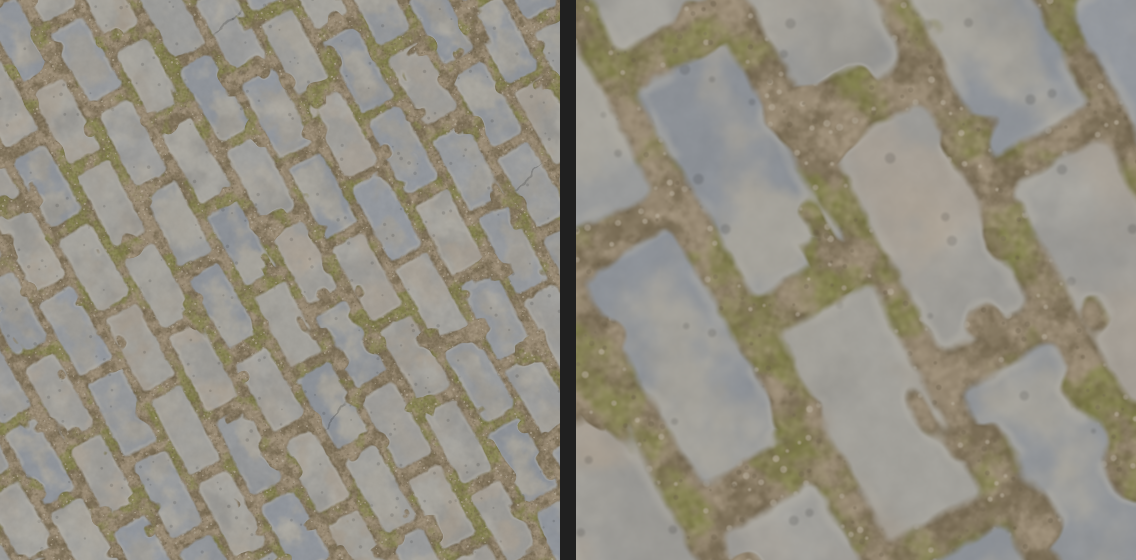
Left, the full canvas; right, a detail of the centre.
This texture is drawn by a WebGL 2 fragment shader. Its source:

```glsl
#version 300 es
precision highp float;
// Weathered grey paving bricks in a tilted running bond with mossy earth joints.
uniform vec2 u_resolution;
out vec4 outColor;

const float COURSE_WIDTH = 0.0838;          // joint to joint, in canvas units
const float TILT = 0.509;                   // radians
const vec2 ANCHOR = vec2(0.544, 0.5365);    // centre of one brick
const float BRICK_PITCH = 2.0;              // lengthwise, in course widths
const vec2 HALF_BRICK = vec2(0.387, 0.868);
const float CORNER_RADIUS = 0.06;
const float EDGE_SOFTNESS = 0.035;

const vec3 STONE_LIGHT = vec3(0.665, 0.655, 0.625);
const vec3 STONE_GREY = vec3(0.595, 0.588, 0.568);
const vec3 STONE_WARM = vec3(0.655, 0.612, 0.555);
const vec3 STONE_COOL = vec3(0.550, 0.572, 0.605);
const vec3 STONE_RIM = vec3(0.700, 0.685, 0.645);
const vec3 EARTH_LIGHT = vec3(0.600, 0.545, 0.460);
const vec3 EARTH_DARK = vec3(0.495, 0.445, 0.355);
const vec3 MOSS = vec3(0.500, 0.505, 0.285);
const vec3 PEBBLE = vec3(0.690, 0.650, 0.580);

float hash(vec2 p) {
    vec3 q = fract(p.xyx * vec3(0.1031, 0.1030, 0.0973));
    q += dot(q, q.yzx + 33.33);
    return fract((q.x + q.y) * q.z);
}

vec2 hash2(vec2 p) {
    return vec2(hash(p + 17.3), hash(p + 71.9));
}

float noise(vec2 p) {
    vec2 i = floor(p), f = fract(p);
    f = f * f * (3.0 - 2.0 * f);
    float low = mix(hash(i), hash(i + vec2(1, 0)), f.x);
    float high = mix(hash(i + vec2(0, 1)), hash(i + vec2(1, 1)), f.x);
    return mix(low, high, f.y);
}

float fbm(vec2 p) {
    float sum = 0.0, weight = 0.533;
    for (int i = 0; i < 4; i++) {
        sum += weight * noise(p);
        p = mat2(1.6, 1.2, -1.2, 1.6) * p + 9.7;
        weight *= 0.5;
    }
    return sum;
}

float roundedBox(vec2 p, vec2 halfSize, float radius) {
    vec2 d = abs(p) - halfSize + radius;
    return length(max(d, 0.0)) + min(max(d.x, d.y), 0.0) - radius;
}

// Round grains scattered one per cell; returns coverage.
float grains(vec2 p, float density) {
    vec2 cell = floor(p);
    vec2 centre = 0.3 + 0.4 * hash2(cell);
    float radius = mix(0.12, 0.28, hash(cell + 5.1));
    float dist = length(fract(p) - centre);
    return step(hash(cell + 41.7), density) * (1.0 - smoothstep(radius - 0.12, radius + 0.1, dist));
}

vec3 earthColor(vec2 q, float dist) {
    vec3 c = mix(EARTH_DARK, EARTH_LIGHT, smoothstep(0.28, 0.66, fbm(q * 6.0)));
    float mossy = smoothstep(0.48, 0.68, fbm(q * 2.3 + 31.0));
    c = mix(c, MOSS, mossy * (0.35 + 0.5 * noise(q * 15.0)));
    c = mix(c, PEBBLE, 0.65 * grains(q * 11.0, 0.16));
    c = mix(c, EARTH_DARK * 0.88, 0.4 * grains(q * 13.0 + 6.4, 0.16));
    c += 0.07 * (noise(q * 24.0) - 0.5);
    return c * mix(0.93, 1.0, smoothstep(0.0, 0.09, dist));
}

vec3 stoneColor(vec2 p, vec2 id, float dist) {
    vec2 s = p + 19.0 * hash2(id + 3.0);
    float tone = hash(id + 8.2), tint = hash(id + 13.6);
    float cloud = fbm(s * 2.0);
    vec3 c = mix(STONE_LIGHT, STONE_GREY, smoothstep(0.25, 0.75, cloud + 0.55 * (tone - 0.55)));
    // Warm and bluish stains; the bluish ones gather near the borders.
    float warm = smoothstep(0.4, 0.68, fbm(s * 1.5 + 5.0));
    c = mix(c, STONE_WARM, warm * mix(0.15, 0.75, smoothstep(0.5, 1.0, tint)));
    float border = smoothstep(-0.38, -0.03, dist);
    float cool = smoothstep(0.38, 0.72, fbm(s * 1.8 + 23.0) + 0.16 * border);
    c = mix(c, STONE_COOL, cool * mix(0.85, 0.1, smoothstep(0.15, 0.75, tint)));
    c += 0.04 * (tone - 0.5) + 0.035 * (fbm(s * 9.0) - 0.5);
    // Pits, an occasional crack, and a pale worn rim.
    c *= 1.0 - 0.12 * grains(s * 7.0, 0.06);
    float crack = abs(p.y - 0.3 * p.x - 0.5 * (tone - 0.5) - 0.3 * (fbm(s * 3.0) - 0.5));
    c *= 1.0 - 0.16 * step(0.93, hash(id + 27.0)) * (1.0 - smoothstep(0.008, 0.04, crack));
    float rim = smoothstep(-0.1, -0.03, dist) * smoothstep(0.35, 0.65, noise(s * 3.5));
    return mix(c, STONE_RIM, 0.4 * rim);
}

void main() {
    vec2 uv = gl_FragCoord.xy / u_resolution;
    float co = cos(TILT), si = sin(TILT);
    vec2 q = mat2(co, -si, si, co) * (uv - ANCHOR) / COURSE_WIDTH;

    // Running bond: every other course slides by half a brick.
    float course = floor(q.x + 0.5);
    float slide = mod(course, 2.0) + 0.12 * (hash(vec2(course, 4.0)) - 0.5);
    float row = floor((q.y + slide) / BRICK_PITCH + 0.5);
    vec2 id = vec2(course, row);
    vec2 p = vec2(q.x - course, q.y + slide - BRICK_PITCH * row);

    // Each brick is laid a little askew, with worn and chipped edges.
    p += 0.06 * (hash2(id) - 0.5);
    float skew = 0.07 * (hash(id + 2.4) - 0.5);
    p += skew * vec2(-p.y, p.x);
    vec2 halfSize = HALF_BRICK + vec2(0.04, 0.08) * (hash2(id + 6.0) - 0.5);
    float dist = roundedBox(p, halfSize, CORNER_RADIUS + 0.1 * hash(id + 9.0));
    dist += 0.07 * (fbm(q * 4.0) - 0.5) + 0.025 * (noise(q * 13.0) - 0.5);
    dist += 0.16 * smoothstep(0.68, 0.9, noise(q * 2.6 + 50.0));

    float soft = max(EDGE_SOFTNESS, 0.8 / (u_resolution.y * COURSE_WIDTH));
    float stone = 1.0 - smoothstep(-soft, soft, dist);
    outColor = vec4(mix(earthColor(q, dist), stoneColor(p, id, dist), stone), 1.0);
}
```
